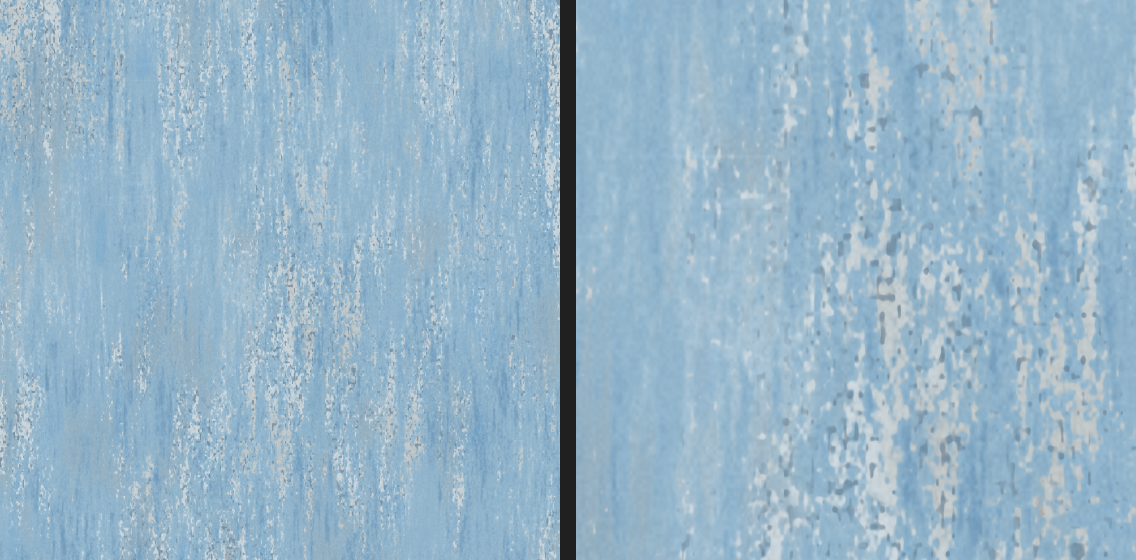
Left: the whole. Right: its middle third, enlarged.
This texture is drawn by a WebGL 2 fragment shader. Its source:

```glsl
#version 300 es
precision highp float;
// Weathered blue paint, brushed vertically and worn through to a pale undercoat.

#define DEEP_BLUE vec3(0.455, 0.615, 0.74)
#define MID_BLUE vec3(0.57, 0.71, 0.80)
#define PALE_BLUE vec3(0.665, 0.77, 0.835)
#define GREY_WASH vec3(0.60, 0.68, 0.725)
#define CHALK vec3(0.79, 0.83, 0.85)
#define BEIGE vec3(0.75, 0.765, 0.76)
#define GRIME vec3(0.38, 0.48, 0.56)
#define RUST vec3(0.60, 0.50, 0.41)
#define WEAR_LEVEL 0.30
#define BRISTLE_CONTRAST 0.85
#define DAB_COUNT 16

uniform vec2 u_resolution;
out vec4 fragColor;

float hash(vec2 p) {
    uvec2 q = uvec2(ivec2(p) + 32768) * uvec2(1597334673u, 3812015801u);
    uint n = (q.x ^ q.y) * 1597334673u;
    n = (n ^ (n >> 15)) * 2246822519u;
    return float((n ^ (n >> 13)) >> 8) / 16777216.0;
}

// Smooth value noise in -1..1
float noise(vec2 p) {
    vec2 cell = floor(p), f = fract(p);
    f = f * f * (3.0 - 2.0 * f);
    float low = mix(hash(cell), hash(cell + vec2(1, 0)), f.x);
    float high = mix(hash(cell + vec2(0, 1)), hash(cell + vec2(1, 1)), f.x);
    return 2.0 * mix(low, high, f.y) - 1.0;
}

float fbm(vec2 p) {
    float sum = 0.0, amp = 0.53;
    for (int i = 0; i < 4; i++) {
        sum += amp * noise(p);
        p = p * 2.03 + vec2(17.3, 41.7);
        amp *= 0.5;
    }
    return sum;
}

// Smooth upright dabs of fresh paint with ragged ends
float freshDabs(vec2 uv) {
    float cover = 0.0;
    vec2 ragged = vec2(0.006, 0.03) * vec2(noise(uv * vec2(50, 25)), noise(uv * vec2(110, 9)));
    for (int i = 0; i < DAB_COUNT; i++) {
        float id = float(i);
        vec2 centre = vec2(hash(vec2(id, 301)), hash(vec2(id, 302)));
        vec2 halfSize = mix(vec2(0.015, 0.04), vec2(0.035, 0.09), hash(vec2(id, 303)));
        vec2 d = abs(uv - centre + ragged) - halfSize;
        float strength = 0.35 + 0.5 * hash(vec2(id, 304));
        float dab = smoothstep(0.006, -0.008, d.x) * smoothstep(0.02, -0.02, d.y);
        cover = max(cover, strength * dab);
    }
    return cover;
}

void main() {
    vec2 uv = gl_FragCoord.xy / u_resolution.y;
    vec2 warped = uv + 0.005 * vec2(noise(uv * vec2(9, 5)), noise(uv * 14.0 + 60.0));

    // Broad patches, long streaks, bristle marks and fine flecks
    float patches = fbm(warped * vec2(8.0, 4.5) + 11.0);
    float streaks = fbm(warped * vec2(60.0, 7.0) + 93.0);
    float bristles = 0.75 * noise(warped * vec2(150.0, 16.0) + 37.0)
                   + 0.6 * noise(warped * vec2(290.0, 42.0) + 77.0);
    float grain = noise(uv * vec2(270.0, 160.0)) + 0.7 * noise(uv * vec2(430.0, 300.0) + 9.0);
    float dabs = freshDabs(uv);
    float calm = max(dabs, 0.5 * smoothstep(0.1, 0.5, -patches));

    // Paint film
    float tone = 0.06 + 0.42 * fbm(warped * vec2(7.0, 4.0) + 150.0)
               + BRISTLE_CONTRAST * (1.0 - 0.7 * calm) * (0.5 * streaks + 0.5 * bristles + 0.2 * grain);
    vec3 color = mix(MID_BLUE, PALE_BLUE, smoothstep(0.0, 0.5, tone));
    color = mix(color, DEEP_BLUE, smoothstep(0.0, 0.7, -tone));
    float wash = smoothstep(-0.1, 0.5, fbm(warped * vec2(12.0, 5.0) + 220.0) + 0.35 * bristles);
    color = mix(color, GREY_WASH, 0.55 * wash * (1.0 - dabs));

    // Stray blue strokes and faint crosswise scratches
    float stroke = fbm(warped * vec2(34.0, 9.0) + 310.0) + 0.3 * bristles;
    color += vec3(-0.05, -0.025, 0.0) * smoothstep(0.25, 0.6, stroke);
    float scratch = smoothstep(0.45, 0.9, noise(uv * vec2(12.0, 230.0) + 70.0));
    float scratchArea = smoothstep(0.1, 0.5, fbm(uv * vec2(6.0, 9.0) + 410.0));
    color += 0.025 * scratch * scratchArea;

    // Worn flecks that show the undercoat, thin and broken along the bristles
    float wear = 0.62 * patches + 0.62 * streaks + 0.34 * bristles + 0.42 * grain - 0.45 * dabs;
    float chips = smoothstep(WEAR_LEVEL - 0.12, WEAR_LEVEL + 0.36, wear);
    float warmth = smoothstep(-0.1, 0.5, fbm(uv * vec2(11.0, 5.0) + 510.0) + 0.4 * patches);
    vec3 undercoat = mix(CHALK, BEIGE, warmth) + 0.02 * grain;
    color = mix(color, undercoat, 0.9 * chips);

    // Dark pits around the worn flecks, with rare rust stains
    float pitNoise = noise(uv * vec2(310.0, 190.0) + 610.0) + 0.35 * bristles - 0.2 * grain;
    float wornArea = smoothstep(-0.3, 0.35, patches + 0.7 * streaks) * (1.0 - dabs);
    float pits = smoothstep(0.45, 1.0, pitNoise) * wornArea;
    color = mix(color, GRIME, 0.6 * pits);
    float stain = fbm(uv * vec2(60.0, 8.0) + 710.0) + 0.25 * grain;
    color = mix(color, RUST, 0.4 * smoothstep(0.6, 0.95, stain) * wornArea);

    // Fine surface tooth
    color += 0.02 * (1.0 - 0.5 * calm) * noise(uv * vec2(500.0, 400.0) + 810.0);
    fragColor = vec4(clamp(color, 0.0, 1.0), 1.0);
}
```
